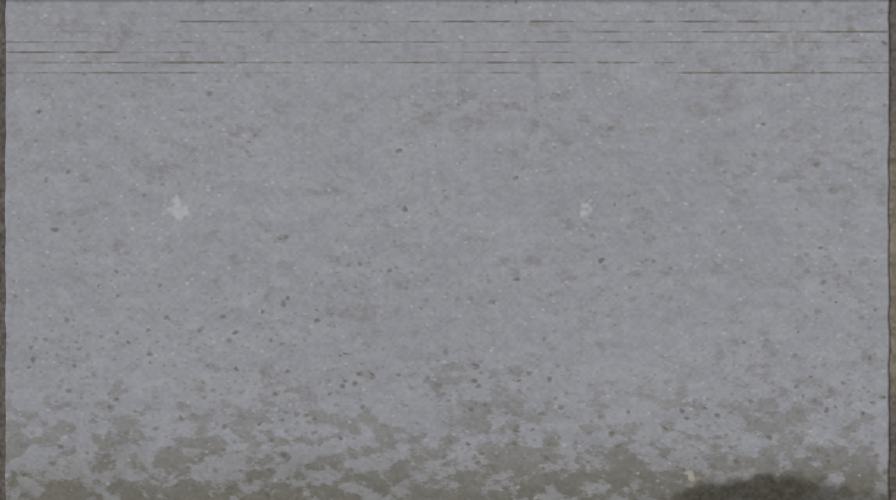
A WebGL 2 fragment shader for this texture:

```glsl
#version 300 es
precision highp float;
// A weathered grey stone step: fine-grained slab with faint horizontal bedding,
// sparse scored dashes near the top, soft pits and flecks, and small olive blotches
// that gather towards the foot. Built from value noise and jittered cells.

uniform vec2 u_resolution;
out vec4 fragColor;

// Colours
const vec3 STONE = vec3(0.555, 0.558, 0.577);
const vec3 GRIME = vec3(0.395, 0.385, 0.350);
const vec3 PIT   = vec3(0.350, 0.340, 0.300);
const vec3 FLECK = vec3(0.700, 0.705, 0.715);
const vec3 SOIL  = vec3(0.265, 0.255, 0.230);
const vec3 SAND  = vec3(0.490, 0.460, 0.400);
const vec3 JOINT = vec3(0.350, 0.330, 0.310);

// Sizes, in canvas heights
const float LEFT_JOINT    = 0.011;
const float RIGHT_JOINT   = 0.014;
const float GROOVE_TOP    = 0.957;
const float GROOVE_STEP   = 0.0205;
const float GROOVE_COUNT  = 6.0;
const float GROOVE_HALF   = 0.0030;
const float GRIME_HEIGHT  = 0.32;
const float SPOT_SOFTNESS = 0.0032;

// Strengths
const float GRAIN_AMOUNT  = 0.060;
const float BED_AMOUNT    = 0.050;
const float CLOUD_AMOUNT  = 0.020;
const float BLOTCH_AMOUNT = 0.50;

float hash(vec2 p) {
    return fract(sin(dot(p, vec2(127.1, 311.7))) * 43758.5453);
}

float noise(vec2 p) {
    vec2 i = floor(p), f = fract(p);
    f = f * f * (3.0 - 2.0 * f);
    return mix(mix(hash(i), hash(i + vec2(1, 0)), f.x),
               mix(hash(i + vec2(0, 1)), hash(i + vec2(1, 1)), f.x), f.y);
}

// Octaves turn as they shrink, which hides the lattice
float fbm(vec2 p) {
    float sum = 0.0, amp = 0.5;
    for (int i = 0; i < 4; i++) {
        sum += amp * noise(p);
        p = mat2(0.96, 0.28, -0.28, 0.96) * p * 2.03 + 17.3;
        amp *= 0.6;
    }
    return sum / 1.088;
}

// Soft ragged spots, one per jittered cell; density is the share of cells filled
float spots(vec2 p, float cells, float density, float radius, float seed) {
    vec2 q = p + radius * 1.2 * (vec2(noise(p * 120.0), noise(p * 120.0 + 50.0)) - 0.5);
    vec2 home = floor(q * cells);
    float cover = 0.0;
    for (int y = -1; y <= 1; y++)
    for (int x = -1; x <= 1; x++) {
        vec2 id = home + vec2(x, y);
        vec2 centre = (id + vec2(hash(id + seed), hash(id + seed + 7.7))) / cells;
        float r = radius * mix(0.5, 1.1, hash(id + seed + 3.1));
        float d = length((q - centre) * vec2(0.8, 1.0));
        float spot = 1.0 - smoothstep(r - SPOT_SOFTNESS, r + SPOT_SOFTNESS, d);
        float pick = hash(id + seed + 5.9);
        float strength = mix(0.2, 1.0, pick * pick);
        cover = max(cover, spot * strength * step(hash(id + seed + 9.3), density));
    }
    return cover;
}

// Ragged patch that fades out from a centre
float patchAt(vec2 p, vec2 centre, float radius) {
    float d = length(p - centre) + radius * 1.3 * (noise(p * 110.0) - 0.5);
    return 1.0 - smoothstep(radius * 0.2, radius, d);
}

void main() {
    vec2 p = gl_FragCoord.xy / u_resolution.y;
    float width = u_resolution.x / u_resolution.y;
    float blur = max(0.0015, 0.7 / u_resolution.y);

    // Slab: broad clouds, horizontal bedding and fine grain
    float grain = 0.6 * noise(p * 160.0) + 0.4 * noise(p * vec2(75.0, 100.0) + 31.0) - 0.5;
    vec3 col = STONE + GRAIN_AMOUNT * grain;
    col += BED_AMOUNT * (fbm(p * vec2(16.0, 48.0)) - 0.5);
    col += CLOUD_AMOUNT * (fbm(p * 3.0 + 4.0) - 0.5);

    // Small olive blotches, sparse above and crowded near the foot
    float low = 1.0 - smoothstep(0.0, GRIME_HEIGHT, p.y);
    float region = fbm(p * vec2(4.0, 8.0) + 9.0);
    float blotch = fbm(p * vec2(30.0, 42.0) + 40.0);
    float edge = 0.66 - 0.24 * low - 0.30 * (region - 0.5);
    float grime = BLOTCH_AMOUNT * smoothstep(edge - 0.08, edge + 0.14, blotch) * mix(0.45, 1.0, low);

    // Thin film along the bottom
    float film = 1.0 - smoothstep(0.0, 0.13, p.y + 0.10 * (region - 0.5));
    grime += 0.36 * film * (0.6 + 0.8 * blotch);
    col = mix(col, GRIME + GRAIN_AMOUNT * grain, clamp(grime, 0.0, 0.85));

    // Pits, clustered and denser below
    float cluster = smoothstep(0.34, 0.64, fbm(p * vec2(4.0, 9.0) + 53.0));
    float depth = 1.0 - smoothstep(0.15, 0.60, p.y);
    col = mix(col, PIT, 0.65 * spots(p, 48.0, cluster * mix(0.06, 0.45, depth), 0.0044, 11.0));
    col = mix(col, PIT, 0.40 * spots(p, 80.0, cluster * mix(0.12, 0.35, depth), 0.0025, 23.0));

    // Pale flecks and two larger chips
    col = mix(col, FLECK, 0.65 * spots(p, 60.0, mix(0.14, 0.26, p.y), 0.0024, 37.0));
    float chips = max(patchAt(p, vec2(0.353, 0.582), 0.026), patchAt(p, vec2(1.170, 0.582), 0.018));
    col = mix(col, FLECK, 0.60 * chips);

    // Scored lines: faint traces with a few darker dashes
    float row = (GROOVE_TOP - p.y) / GROOVE_STEP;
    float line = clamp(floor(row + 0.5), 0.0, GROOVE_COUNT - 1.0);
    float offset = abs(row - line) * GROOVE_STEP + 0.0012 * (noise(vec2(p.x * 60.0, line)) - 0.5);
    float stretch = noise(vec2(p.x * 4.0, line * 5.3 + 2.0));
    float dash = noise(vec2(p.x * 24.0, line * 9.1 + 6.0));
    float chipped = noise(vec2(p.x * 90.0, line * 3.7 + 1.0));
    float cut = smoothstep(0.50, 0.78, 0.45 * stretch + 0.40 * dash + 0.15 * chipped);
    float trace = smoothstep(0.25, 0.70, stretch) * (0.08 + 0.22 * chipped);
    float groove = 1.0 - smoothstep(0.0, GROOVE_HALF + 0.5 * blur, abs(offset));
    col = mix(col, GRIME, groove * (trace + 0.60 * cut));

    // Damp soil at the lower right, with one small pebble
    float span = smoothstep(1.24, 1.42, p.x) * (1.0 - 0.45 * smoothstep(1.55, 1.76, p.x));
    float rise = 0.042 * span * (0.5 + fbm(vec2(p.x * 10.0, 2.0)));
    float soil = 1.0 - smoothstep(rise - 0.024, rise + 0.008, p.y + 0.02 * (noise(p * 45.0) - 0.5));
    col = mix(col, SOIL + 0.10 * grain, 0.92 * soil * span);
    col = mix(col, FLECK * vec3(0.90, 0.88, 0.80), 0.75 * patchAt(p, vec2(1.385, 0.040), 0.022));

    // Joints at both sides, sandy along the middle of the right one
    float wobble = 0.003 * (noise(vec2(p.y * 30.0, 3.0)) - 0.5);
    float left = 1.0 - smoothstep(-blur, blur, p.x - LEFT_JOINT + wobble);
    float inner = p.x - width + RIGHT_JOINT + wobble;
    float right = smoothstep(-blur, blur, inner);
    float sandy = smoothstep(0.15, 0.28, p.y) * (1.0 - smoothstep(0.60, 0.85, p.y));
    vec3 fill = mix(JOINT, SAND, right * sandy * (0.5 + 0.5 * noise(p * 40.0)));
    col = mix(col, fill + 0.15 * grain, max(left, right));
    col *= 1.0 - 0.28 * smoothstep(0.005, 0.0, abs(inner));

    // Shaded top edge
    col *= 1.0 - 0.18 * smoothstep(0.993, 1.0, p.y);
    fragColor = vec4(clamp(col, 0.0, 1.0), 1.0);
}
```
